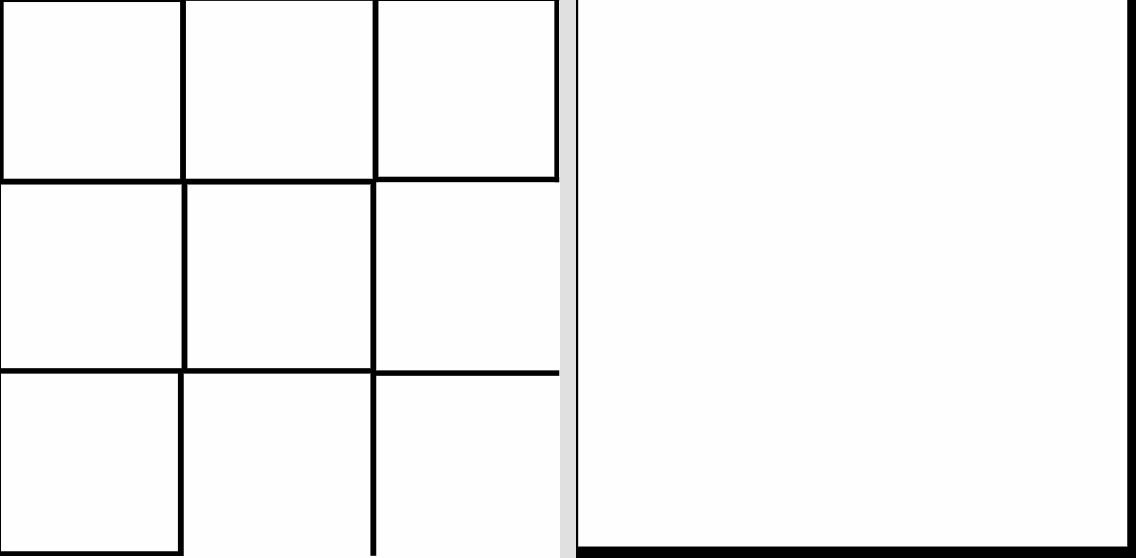
Left: the whole. Right: its middle third, enlarged.
This pattern is drawn by a Shadertoy shader. Its source:

```glsl
// Draws a three by three grid of white squares with uneven, partly open black rules.

const vec2 SHEET = vec2(768.0, 765.0);  // sheet size in design units
const vec3 PAPER = vec3(0.997);
const vec3 INK = vec3(0.005);

// Share of a pixel-wide window around x that lies between lo and hi
float overlap(float x, float lo, float hi, float pixel) {
    return max(min(hi, x + 0.5 * pixel) - max(lo, x - 0.5 * pixel), 0.0) / pixel;
}

// Four parallel rules across x, each limited to a span of y; zero width is a gap
float rules(vec2 p, vec4 centres, vec4 widths, vec2 span, vec2 pixel) {
    float ink = 0.0;
    for (int i = 0; i < 4; i++) {
        float halfWidth = 0.5 * widths[i];
        ink = max(ink, overlap(p.x, centres[i] - halfWidth, centres[i] + halfWidth, pixel.x));
    }
    return ink * overlap(p.y, span.x, span.y, pixel.y);
}

// Upright rules, one call per row of cells
float uprights(vec2 p, vec2 pixel) {
    float top = rules(p, vec4(2.5, 251.0, 515.0, 763.5), vec4(5.0, 8.0, 8.0, 6.5), vec2(0.0, 250.0), pixel);
    float middle = rules(p, vec4(0.7, 253.0, 512.0, 768.0), vec4(1.4, 8.0, 8.0, 0.0), vec2(249.0, 512.0), pixel);
    float bottom = rules(p, vec4(0.7, 248.0, 512.0, 768.0), vec4(1.4, 8.0, 8.0, 0.0), vec2(508.0, 762.0), pixel);
    return max(top, max(middle, bottom));
}

// Level rules, one call per column of cells, with the axes swapped
float levels(vec2 p, vec2 pixel) {
    float left = rules(p.yx, vec4(1.4, 249.0, 508.5, 759.0), vec4(2.8, 8.0, 7.5, 6.5), vec2(0.0, 252.0), pixel.yx);
    float middle = rules(p.yx, vec4(0.6, 249.0, 508.5, 765.0), vec4(1.2, 8.0, 7.5, 0.0), vec2(248.0, 516.0), pixel.yx);
    float right = rules(p.yx, vec4(0.7, 246.0, 511.5, 765.0), vec4(1.4, 7.5, 7.5, 0.0), vec2(512.0, 767.0), pixel.yx);
    return max(left, max(middle, right));
}

void mainImage(out vec4 fragColor, in vec2 fragCoord) {
    vec2 uv = fragCoord / iResolution.xy;
    vec2 p = vec2(uv.x, 1.0 - uv.y) * SHEET;  // y runs down the sheet
    vec2 pixel = SHEET / iResolution.xy;

    float ink = max(uprights(p, pixel), levels(p, pixel));
    fragColor = vec4(mix(PAPER, INK, ink), 1.0);
}
```
